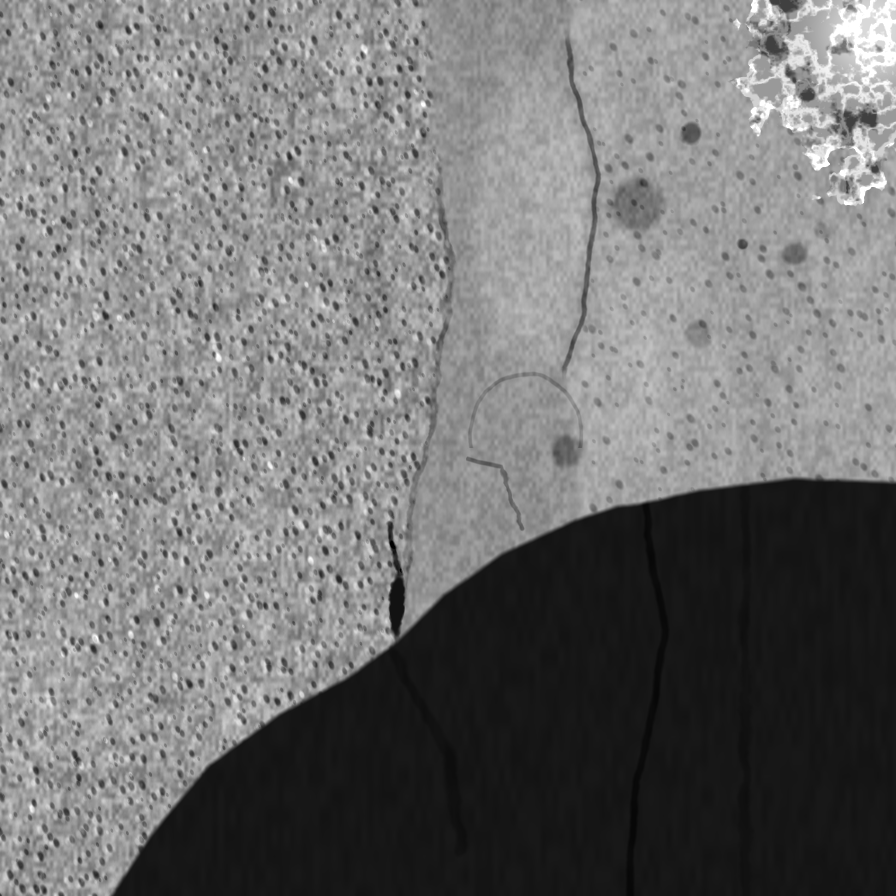
This texture is drawn by a WebGL 2 fragment shader. Its source:

```glsl
#version 300 es
precision highp float;
// Weathered grey rock in hard light: pitted grain on the left, a smooth seam
// between two cracks, a pale lichen patch, and a rounded cast shadow below.
// Piecewise paths bound the regions; scattered cells and value noise add grain.
uniform vec2 u_resolution;
out vec4 fragColor;

const float ROCK_LEFT = 0.605;
const float ROCK_RIGHT = 0.645;
const float SEAM_TONE = 0.575;
const float SHADOW_TONE = 0.085;
const float SHADOW_SOFTNESS = 0.0035;
const float PIT_DEPTH = 0.31;
const vec2 COARSE_GRID = vec2(82.0, 54.0);
const vec2 FINE_GRID = vec2(66.0, 56.0);

// Vertical paths, listed from top to bottom as (x, y).
const vec2 SEAM_LEFT[8] = vec2[8](vec2(.475, 1.), vec2(.484, .844), vec2(.501, .714), vec2(.501, .648),
  vec2(.486, .583), vec2(.482, .518), vec2(.462, .453), vec2(.445, .29));
const vec2 SEAM_RIGHT[8] = vec2[8](vec2(.632, 1.), vec2(.638, .909), vec2(.658, .85), vec2(.667, .805),
  vec2(.658, .714), vec2(.651, .648), vec2(.630, .59), vec2(.645, .427));
const vec2 SHADE_CRACK[8] = vec2[8](vec2(.72, .44), vec2(.729, .362), vec2(.737, .325), vec2(.742, .297),
  vec2(.729, .206), vec2(.71, .128), vec2(.703, .036), vec2(.704, 0.));
// Shadow outline from left to right.
const vec2 OUTLINE[14] = vec2[14](vec2(.124, 0.), vec2(.169, .069), vec2(.234, .147), vec2(.3125, .203),
  vec2(.39, .245), vec2(.443, .284), vec2(.495, .336), vec2(.56, .3815), vec2(.638, .418),
  vec2(.69, .435), vec2(.71, .437), vec2(.78, .453), vec2(.885, .466), vec2(1., .462));
// Stains: centre, radius, darkness.
const vec4 STAINS[7] = vec4[7](vec4(.71, .772, .033, .2), vec4(.771, .85, .012, .3), vec4(.888, .717, .014, .2),
  vec4(.829, .727, .007, .3), vec4(.634, .497, .019, .17), vec4(.779, .626, .015, .11), vec4(.918, .743, .01, .12));

vec2 hash2(vec2 p) {
  vec3 q = fract(p.xyx * vec3(.1031, .1030, .0973));
  q += dot(q, q.yzx + 33.33);
  return fract((q.xx + q.yz) * q.zy);
}
float noise(vec2 p) {
  vec2 i = floor(p), f = fract(p);
  f = f * f * (3.0 - 2.0 * f);
  return mix(mix(hash2(i).x, hash2(i + vec2(1, 0)).x, f.x),
             mix(hash2(i + vec2(0, 1)).x, hash2(i + 1.0).x, f.x), f.y);
}
float fbm(vec2 p) {
  float sum = 0.0, amp = 0.5;
  for (int i = 0; i < 4; i++) { sum += amp * noise(p); p = p * 2.03 + 17.0; amp *= 0.5; }
  return sum / 0.9375;
}
float pathX(float y, vec2 path[8]) {
  float x = path[0].x;
  for (int i = 0; i < 7; i++)
    x = mix(x, path[i + 1].x, clamp((path[i].y - y) / (path[i].y - path[i + 1].y), 0.0, 1.0));
  return x;
}
float segment(vec2 p, vec2 a, vec2 b) {
  vec2 d = b - a;
  return length(p - a - d * clamp(dot(p - a, d) / dot(d, d), 0.0, 1.0));
}
float line(float d, float width) { return 1.0 - smoothstep(width * 0.3, width, abs(d)); }
float window(float v, float lo, float hi) { return smoothstep(lo, lo + .03, v) * (1.0 - smoothstep(hi - .03, hi, v)); }

// Signed distance to the shadow outline, negative inside.
float shadowDistance(vec2 p) {
  float d = 1.0, below = 0.0;
  for (int i = 0; i < 13; i++) {
    vec2 a = OUTLINE[i], b = OUTLINE[i + 1];
    d = min(d, segment(p, a, b));
    if (p.x >= a.x && p.x < b.x) below = step(p.y, mix(a.y, b.y, (p.x - a.x) / (b.x - a.x)));
  }
  return mix(d, -d, below);
}
// Slanted oval pits scattered over a jittered grid.
float pits(vec2 p, vec2 grid, float density) {
  vec2 q = p * grid, cell = floor(q);
  float depth = 0.0;
  for (int k = 0; k < 9; k++) {
    vec2 c = cell + vec2(k % 3 - 1, k / 3 - 1), h = hash2(c + 71.0);
    vec2 d = q - c - hash2(c);
    d.x += 0.35 * d.y;
    float oval = 1.0 - smoothstep(0.35, 1.0, length(d) / mix(0.16, 0.42, h.y));
    depth = max(depth, oval * step(h.x, density) * mix(0.5, 1.0, h.y));
  }
  return depth;
}
float lichen(vec2 p, float tone) {
  float wobble = (fbm(p * 45.0) - 0.5) * 0.085;
  float d = min(length(p - vec2(.955, .935)) - .118, length(p - vec2(.952, .815)) - .035) + wobble;
  float lace = 1.0 - smoothstep(0.0, 0.16, abs(fbm(p * 60.0 + 9.0) - 0.5));
  float core = 1.0 - smoothstep(.015, .09, length(p - vec2(.975, .965)));
  float crust = .6 + .3 * lace + .25 * core + .22 * line(d + .006, .012);
  crust -= .35 * smoothstep(.58, .72, fbm(p * 38.0 + 40.0));
  return mix(tone, crust, 1.0 - smoothstep(-.004, .003, d));
}

void main() {
  vec2 p = gl_FragCoord.xy / u_resolution;
  float wander = (fbm(p * 45.0) - 0.5) * 0.012;
  float dLeft = p.x - pathX(p.y, SEAM_LEFT) + wander;
  float dRight = p.x - pathX(p.y, SEAM_RIGHT) + wander * 0.5;
  float leftSide = 1.0 - smoothstep(-.008, .008, dLeft);
  float rightSide = smoothstep(-.006, .012, dRight);
  float seam = (1.0 - leftSide) * (1.0 - rightSide);

  // Base tone, broad mottling and grain
  float tone = ROCK_LEFT * leftSide + ROCK_RIGHT * rightSide + SEAM_TONE * seam;
  tone += (fbm(p * vec2(11.0, 5.0)) - 0.5) * 0.12;
  tone += (noise(p * vec2(260.0, 170.0)) - 0.5) * mix(0.12, 0.24, leftSide);
  tone += (fbm(p * vec2(95.0, 65.0)) - 0.5) * mix(0.12, 0.26, leftSide);
  float oval = length((p - vec2(.592, .765)) / vec2(.068, .17)) + wander * 8.0;
  tone += seam * 0.075 * (1.0 - smoothstep(0.8, 1.08, oval));
  tone -= 0.05 * leftSide * line(p.x - .42 + wander, .012) * window(p.y, .45, 1.1);

  // Pits with lit sides
  tone -= leftSide * PIT_DEPTH * pits(p, COARSE_GRID, 0.75);
  tone += leftSide * 0.13 * pits(p + vec2(.005, .002), COARSE_GRID, 0.75);
  tone += leftSide * 0.3 * pits(p + 3.7, COARSE_GRID, 0.025);
  tone -= rightSide * 0.2 * pits(p + 1.3, FINE_GRID, 0.42);

  // Stains
  for (int i = 0; i < 7; i++) {
    float d = length(p - STAINS[i].xy) + wander * 0.7;
    tone -= STAINS[i].w * (1.0 - smoothstep(STAINS[i].z * 0.65, STAINS[i].z * 1.15, d));
  }

  // Cracks, ring and open gap
  tone -= 0.28 * line(dLeft, .005) * window(p.y, .25, .82) * (0.3 + 0.7 * noise(p * 40.0));
  tone -= 0.27 * line(dRight, .004) * window(p.y, .57, .97);
  tone -= 0.12 * line(length((p - vec2(.587, .515)) / vec2(.062, .068)) - 1.0 + wander * 5.0, .05) * step(.5, p.y);
  vec2 w = p + vec2(wander, 0.0);
  float branch = min(segment(w, vec2(.52, .488), vec2(.56, .479)), segment(w, vec2(.56, .479), vec2(.582, .41)));
  tone -= 0.2 * line(branch, .0035);
  tone -= 0.4 * line(segment(w, vec2(.434, .415), vec2(.445, .36)), .005);
  float gap = length((w - vec2(.443, .325)) / vec2(.009, .037));
  tone = mix(tone, 0.07, 1.0 - smoothstep(0.75, 1.1, gap));
  tone = lichen(p, tone);

  // Cast shadow with faint cracks
  float dark = SHADOW_TONE + (noise(p * vec2(150.0, 45.0)) - 0.5) * 0.022;
  dark -= 0.05 * line(p.x - pathX(p.y, SHADE_CRACK) + wander * 0.4, .006);
  float fold = min(segment(w, vec2(.44, .27), vec2(.5, .16)), segment(w, vec2(.5, .16), vec2(.515, .05)));
  dark -= 0.025 * line(fold, .009) + 0.02 * line(p.x - .832 + wander, .007);
  float edge = shadowDistance(p + vec2(0.0, wander * 0.15));
  tone = mix(dark, tone, smoothstep(-SHADOW_SOFTNESS, SHADOW_SOFTNESS, edge));
  fragColor = vec4(vec3(clamp(tone, 0.0, 1.0)), 1.0);
}
```
